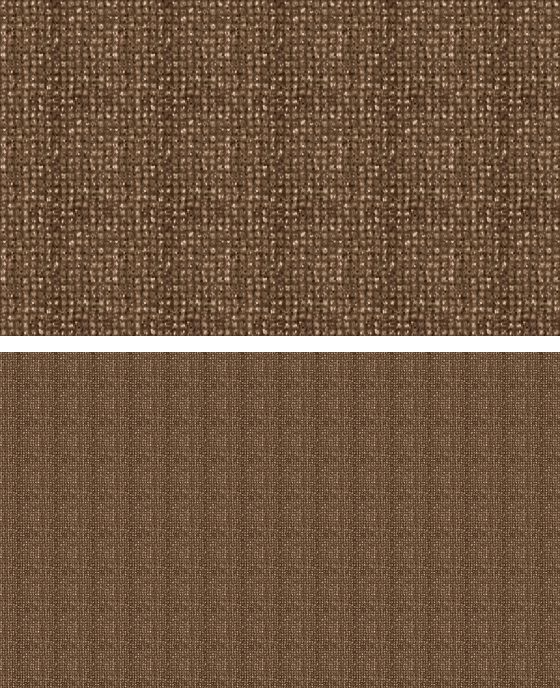
Top: one tile. Bottom: repeated 3 by 3.
This texture is drawn by a Shadertoy shader. Its source:

```glsl
const vec2 SWATCHES = vec2(5.0, 3.0);     // larger repeats across and down
const float KNOTS = 15.0;                 // knots along each side of a swatch
const float FIBRES = 4.0;                 // fibre flecks per knot side
const float WOBBLE = 0.06;                // bend of the threads, in knots
const float COLUMN_SHIFT = 0.20;          // vertical stagger between columns
const float GROOVE_START = 0.12;          // where a knot starts to round off
const float ROW_FLOOR = 0.18;             // brightness left between rows
const float BASE_TONE = 0.23;
const float KNOT_TONE = 0.44;
const float FIBRE_TONE = 0.50;
const float WEAVE_TONE = 0.06;
const float COLUMN_TONE = 0.12;
const float BROAD_TONE = 0.03;
const float GLINT_TONE = 0.50;
const float GLINT_SHARE = 0.05;
const float PIT_TONE = 0.24;
const float PIT_SHARE = 0.06;
const vec2 FLECK_SCALE = vec2(1.15, 0.85); // flecks stretch along the columns
const vec3 SHADOW = vec3(0.20, 0.125, 0.07);
const vec3 BROWN = vec3(0.41, 0.31, 0.22);
const vec3 TAN = vec3(0.62, 0.49, 0.38);
const vec3 CREAM = vec3(0.88, 0.76, 0.66);
const float TAU = 6.28319;

vec3 hash3(vec2 cell) {
    vec3 h = fract(cell.xyx * vec3(0.1031, 0.1030, 0.0973));
    h += dot(h, h.yxz + 33.33);
    return fract((h.xxy + h.yzz) * h.zyx);
}

// Threads bend by whole waves per swatch, so the bend wraps
vec2 bend(vec2 p) {
    vec2 a = p.yx * TAU / KNOTS;
    return WOBBLE * (sin(a * 2.0 + vec2(0.7, 2.1)) + 0.6 * sin(a * 5.0 + vec2(3.4, 1.2)));
}

// Soft cellular noise: x = mottling, y = bright glints, z = dark pits
vec3 fibres(vec2 p) {
    vec2 grid = p * FIBRES;
    vec2 base = floor(grid);
    float total = 0.0, mottling = 0.0, glint = 0.0, pit = 0.0;
    for (int j = -1; j <= 1; j++) {
        for (int i = -1; i <= 1; i++) {
            vec2 cell = base + vec2(i, j);
            vec3 h = hash3(mod(cell, KNOTS * FIBRES) + 7.0);
            vec2 d = (grid - cell - 0.2 - 0.6 * h.xy) * FLECK_SCALE;
            float r2 = dot(d, d);
            float weight = exp(-5.0 * r2);
            float spot = exp(-3.5 * r2);
            total += weight;
            mottling += weight * h.z;
            glint = max(glint, spot * step(1.0 - GLINT_SHARE, h.z));
            pit = max(pit, spot * step(h.z, PIT_SHARE));
        }
    }
    return vec3(mottling / total - 0.5, glint, pit);
}

// Shadow to brown to tan to cream
vec3 ramp(float tone) {
    vec3 color = mix(SHADOW, BROWN, clamp(tone / 0.4, 0.0, 1.0));
    color = mix(color, TAN, clamp((tone - 0.4) / 0.32, 0.0, 1.0));
    return mix(color, CREAM, clamp((tone - 0.72) / 0.35, 0.0, 1.0));
}

void mainImage(out vec4 fragColor, in vec2 fragCoord) {
    vec2 p = fragCoord / iResolution.xy * SWATCHES * KNOTS;
    vec3 fleck = fibres(p);

    // Staggered grid of knots
    vec2 q = p + bend(p);
    float column = mod(floor(q.x), KNOTS);
    vec3 columnVary = hash3(vec2(column, 51.0)) - 0.5;
    q.y += COLUMN_SHIFT * columnVary.x;
    vec3 vary = hash3(mod(floor(q), KNOTS) + 91.0);
    vec2 f = fract(q) - 0.5;

    // Rounded knots between grooves
    vec2 swell = 1.0 - smoothstep(GROOVE_START, 0.5, abs(f));
    float knot = swell.x * mix(ROW_FLOOR, 1.0, swell.y);
    float light = 0.7 + 0.6 * vary.x + 0.3 * (f.y - f.x);
    float weave = sin(TAU * 2.0 * q.x) * sin(TAU * 2.0 * q.y);

    // Slow drift across each swatch
    vec2 wave = sin(p * TAU / KNOTS + vec2(1.1, 4.0));
    float broad = wave.x + 0.6 * wave.y;

    float tone = BASE_TONE + KNOT_TONE * knot * light
        + FIBRE_TONE * fleck.x * (0.6 + 0.6 * knot)
        + WEAVE_TONE * weave * knot
        + COLUMN_TONE * columnVary.y * swell.x
        + BROAD_TONE * broad
        + GLINT_TONE * fleck.y * (0.4 + 0.6 * knot)
        - PIT_TONE * fleck.z * (1.0 - 0.5 * knot);

    fragColor = vec4(ramp(tone), 1.0);
}
```
